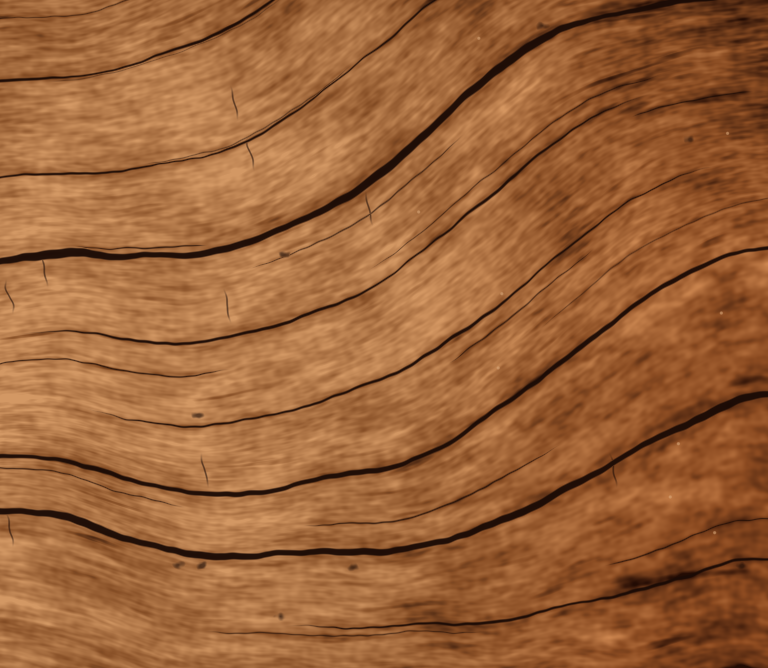
A Shadertoy shader for this texture:

```glsl
vec2 hash2(vec2 p) {
    vec3 q = fract(p.xyx * vec3(0.1031, 0.1030, 0.0973));
    q += dot(q, q.yzx + 33.33);
    return fract((q.xx + q.yz) * q.zy);
}

float cornerSlope(vec2 cell, vec2 offset) {
    return dot(hash2(cell + 57.0) * 2.0 - 1.0, offset);
}

float gradientNoise(vec2 p) {
    vec2 i = floor(p), f = fract(p), e = vec2(1.0, 0.0);
    vec2 s = f * f * f * (f * (f * 6.0 - 15.0) + 10.0);
    return 1.3 * mix(
        mix(cornerSlope(i, f), cornerSlope(i + e, f - e), s.x),
        mix(cornerSlope(i + e.yx, f - e.yx), cornerSlope(i + 1.0, f - 1.0), s.x), s.y);
}

// Height at x of the grain line with the given level
float grainHeight(float level, float x) {
    float climb = 0.42 * smoothstep(-0.08, 0.31, level) / (1.0 + exp((0.97 - 0.53 * level - x) / 0.12));
    float dip = 0.075 * (1.0 - smoothstep(0.15, 0.6, level)) * exp(-25.0 * x * x);
    return level + climb + dip + 0.02 * gradientNoise(vec2(x * 5.0, level * 4.0));
}

// Inverts grainHeight by damped iteration
float grainLevel(vec2 p) {
    float level = p.y - 0.2 * p.x;
    for (int i = 0; i < 10; i++) level += 0.42 * (p.y - grainHeight(level, p.x));
    return level;
}

// Tapered split along the grain: x is the dark core, y the shaded rim
vec2 crack(float x, float offset, float center, float halfLength, float halfWidth, float seed, float soft) {
    float t = (x - center) / halfLength;
    float taper = clamp(1.0 - t * t, 0.0, 1.0);
    float wander = 0.004 * gradientNoise(vec2(x * 14.0, seed)) + 0.002 * gradientNoise(vec2(x * 45.0, seed));
    float d = abs(offset + wander);
    float w = halfWidth * sqrt(taper) * (1.0 + 0.9 * gradientNoise(vec2(x * 6.0, seed + 9.5)));
    float core = 1.0 - smoothstep(w - soft, w + soft, d);
    float rim = exp(-d / (0.002 + 2.0 * halfWidth));
    return vec2(core, rim) * smoothstep(0.0, 0.35, taper);
}

vec3 woodColor(float tone) {
    vec3 wood = mix(vec3(0.13, 0.045, 0.015), vec3(0.53, 0.31, 0.15), clamp(tone * 2.0, 0.0, 1.0));
    return mix(wood, vec3(0.80, 0.57, 0.37), clamp(tone * 2.0 - 1.0, 0.0, 1.1));
}

void mainImage(out vec4 fragColor, in vec2 fragCoord) {
    vec2 p = fragCoord / iResolution.y;
    float soft = max(0.0016, 0.7 / iResolution.y);
    float level = grainLevel(p);
    vec2 slope = vec2(grainLevel(p + vec2(0.002, 0.0)), grainLevel(p + vec2(0.0, 0.002))) - level;
    float steepness = max(length(slope) / 0.002, 0.2);
    float along = dot(p, vec2(0.85, 0.5));

    // Light falls off to the right and toward the upper and lower edges
    float tone = 0.89 - 0.27 * p.x * p.x - 0.17 * pow(abs(p.y * 2.0 - 1.0), 2.0);
    tone -= 0.2 * smoothstep(0.75, 1.5, length(p - vec2(0.3, 0.35)));

    // Stains, fibres and dark flecks
    tone += 0.20 * gradientNoise(p * 4.0 + 3.0);
    tone += 0.20 * gradientNoise(vec2(along * 7.0, level * 22.0));
    tone += 0.20 * gradientNoise(vec2(along * 13.0, level * 60.0 + 5.0));
    tone += 0.20 * gradientNoise(vec2(along * 26.0, level * 135.0));
    tone += 0.13 * gradientNoise(vec2(along * 60.0, level * 230.0));
    tone += 0.10 * gradientNoise(p * 75.0);
    float fleck = gradientNoise(vec2(along * 11.0, level * 95.0 + 40.0));
    tone -= 0.28 * smoothstep(0.2, 0.6, fleck) * smoothstep(-0.2, 0.3, gradientNoise(p * 5.0 + 20.0));

    // Long cracks, spaced wider toward the top
    vec2 split = vec2(0.0);
    for (int i = 0; i < 8; i++) {
        float n = float(i);
        float offset = (level - 0.054 - 0.095 * n - 0.003 * n * n) / steepness;
        bool wide = i % 4 == 1;
        bool through = wide || i == 2;
        float halfWidth = wide ? 0.0052 : through ? 0.0033 : 0.0017;
        float center = through ? 0.55 : 0.9 - 0.1 * n;
        split = max(split, crack(p.x, offset, center, through ? 1.2 : 0.48, halfWidth, n * 7.3, soft));
    }

    // Short hairline cracks
    for (int i = 0; i < 18; i++) {
        float n = float(i);
        vec2 r = hash2(vec2(n, 4.0)), s = hash2(vec2(n, 11.0));
        float offset = (level - (n + r.x) / 18.0) / steepness;
        vec2 hair = crack(p.x, offset, r.y * 1.15, 0.07 + 0.16 * s.x, 0.0008, n * 3.7 + 80.0, soft);
        split = max(split, hair * (0.4 + 0.5 * s.y));
    }

    // Cross checks, small knots and pale specks
    float speck = 0.0;
    for (int i = 0; i < 9; i++) {
        float n = float(i);
        vec2 q = p - hash2(vec2(n, 23.0)) * vec2(1.15, 1.0);
        float lean = q.x + 0.2 * q.y + 0.006 * gradientNoise(vec2(q.y * 40.0, n));
        float check = 1.0 - smoothstep(0.0, 0.0025, abs(lean));
        check *= 1.0 - smoothstep(0.008, 0.028, abs(q.y));
        vec2 k = p - hash2(vec2(n, 37.0)) * vec2(1.15, 1.0);
        float ragged = length(k * vec2(0.8, 1.2)) + 0.005 * gradientNoise(p * 110.0);
        float knot = 1.0 - smoothstep(0.001, 0.008, ragged);
        split.x = max(split.x, max(0.6 * check, 0.65 * knot));
        vec2 dust = p - vec2(0.55, 0.2) - hash2(vec2(n, 51.0)) * vec2(0.58, 0.75);
        speck = max(speck, 1.0 - smoothstep(0.001, 0.0035, length(dust)));
    }

    tone -= 0.26 * split.y;
    vec3 color = woodColor(tone);
    color *= mix(vec3(1.0), vec3(1.04, 0.93, 0.82), smoothstep(0.5, 1.15, p.x) * (1.0 - 0.5 * p.y));
    color = mix(color, vec3(0.85, 0.66, 0.48), 0.6 * speck);
    color = mix(color, vec3(0.10, 0.04, 0.02), 0.95 * split.x);
    fragColor = vec4(color, 1.0);
}
```
